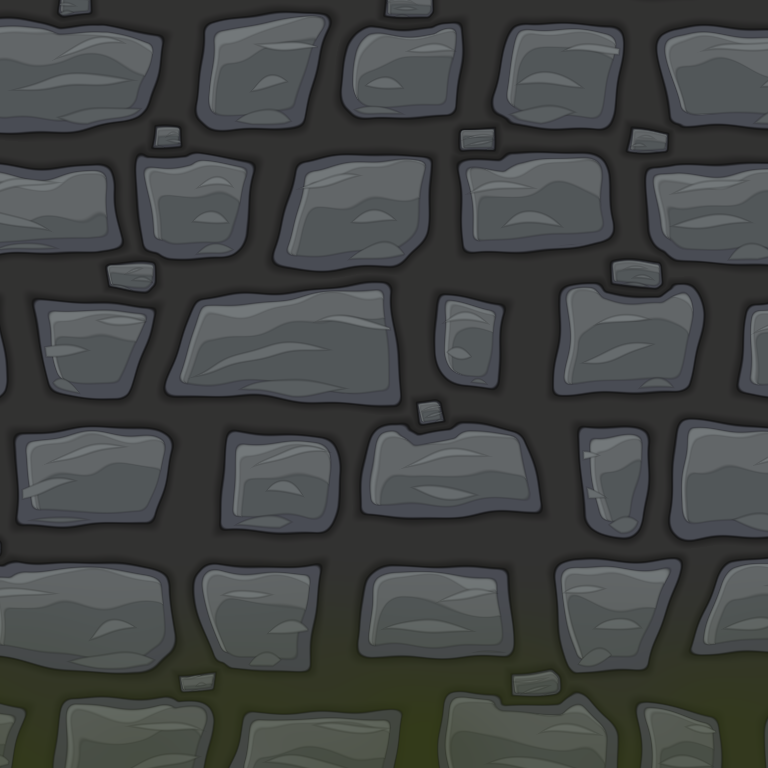
Write a three.js fragment shader that draws this texture.

```glsl
// Cartoon stone wall: staggered rows of chipped blocks with pebbles in dark mortar.
// Each block is a rounded cut polygon, painted in flat inked layers (rim, face,
// lit top, streaks); layered sines bend the rows, and moss tints the foot.
varying vec2 vUv;

const float ROW_H = 0.177;
const float COL_W = 0.235;
const float GAP = 0.010;
const float SOFT = 0.0013;

const vec3 MORTAR = vec3(0.197, 0.195, 0.193);
const vec3 SHADOW = vec3(0.135, 0.134, 0.132);
const vec3 RIM = vec3(0.288, 0.297, 0.330);
const vec3 FACE = vec3(0.322, 0.341, 0.350);
const vec3 LIT = vec3(0.385, 0.400, 0.408);
const vec3 GLINT = vec3(0.450, 0.470, 0.478);
const vec3 MOSS = vec3(0.200, 0.230, 0.090);

float hash(vec2 id, float salt) {
  return fract(sin(dot(vec3(id, salt), vec3(127.1, 311.7, 74.7))) * 43758.5);
}

float smoothMax(float a, float b, float k) {
  float m = max(k - abs(a - b), 0.0) / k;
  return max(a, b) + m * m * k * 0.25;
}

// Layered sines, roughly -1 to 1
float ripple(vec2 p, float seed) {
  return 0.5 * sin(p.x * 23.0 + p.y * 11.0 + seed)
       + 0.3 * sin(p.x * 41.0 - p.y * 37.0 + seed * 2.3)
       + 0.2 * sin(p.x * 71.0 + p.y * 59.0 + seed * 3.7);
}

// Box of half size h, trimmed by eight randomly tilted planes
float stoneShape(vec2 p, vec2 h, vec2 id) {
  float bevel = h.y * 0.14;
  float d = smoothMax(abs(p.x) - h.x, abs(p.y) - h.y, bevel);
  for (int k = 0; k < 8; k++) {
    float s = float(k);
    float a = s * 0.7854 + 0.3 * (hash(id, s) - 0.5);
    vec2 n = vec2(cos(a), sin(a));
    float cut = h.y * mix(0.06, 0.46, hash(id, s + 10.0));
    d = smoothMax(d, dot(n, p) - dot(abs(n), h) + cut, bevel);
  }
  return d;
}

// Slanted joint number i of a row, v = height in the row from -0.5 to 0.5
float joint(float i, float row, float v) {
  vec2 id = vec2(i, row);
  return i + 0.5 * (hash(id, 31.0) - 0.5) + 0.32 * (hash(id, 32.0) - 0.5) * v;
}

float columnOf(float x, float row) {
  return x / COL_W + 3.0 * hash(vec2(row, 5.0), 33.0);
}

// Flat colour inside d < 0 with a thin darker line along its edge
vec3 layer(vec3 base, vec3 paint, float d, float ink) {
  vec3 c = mix(base, paint, 1.0 - smoothstep(-SOFT, SOFT, d));
  return c * (1.0 - ink * (1.0 - smoothstep(0.0, 0.0026, abs(d))));
}

// Tapered, bent stroke of half length len and half thickness t
float streak(vec2 q, float len, float t, float bend) {
  float u = q.x / len;
  return abs(q.y + bend * u * u) - t * (1.0 - u * u);
}

vec3 paintStone(vec3 base, vec2 p, vec2 h, vec2 id, float d) {
  float u = h.y;
  float seed = 6.28 * hash(id, 40.0);
  float wave = ripple(p, seed);
  float rim = u * (0.18 - 0.07 * p.y / u + 0.06 * wave);
  float face = d + rim;
  vec3 c = layer(base, RIM, d, 0.5);
  c = layer(c, FACE, face, 0.14);

  // Lit top and left side, then a brighter edge
  float depth = u * (0.36 + 0.28 * hash(id, 41.0) + 0.14 * wave);
  float lit = stoneShape(p + vec2(-0.12 * u, depth), h, id) + rim;
  c = layer(c, LIT, max(face, -lit), 0.10);
  float edge = stoneShape(p + vec2(-0.06 * u, u * (0.09 + 0.10 * wave)), h, id) + rim;
  c = layer(c, GLINT, max(face, -edge), 0.08);

  // Streaks from the upper face down to a chip on the lower rim
  for (int k = 0; k < 3; k++) {
    float s = float(k);
    vec2 at = h * vec2(1.1 * (hash(id, s + 50.0) - 0.5), 0.42 - 0.58 * s);
    vec2 q = p - at;
    q.y -= q.x * 0.4 * (hash(id, s + 60.0) - 0.35);
    float len = h.x * mix(0.22, 0.55, hash(id, s + 70.0));
    float mark = streak(q, len, u * (0.06 + 0.035 * s), u * 0.12 * hash(id, s + 80.0));
    c = layer(c, mix(GLINT, FACE, 0.4 * s), max(mark, d + 0.08 * u), 0.16);
  }
  return c;
}

void main() {
  vec2 uv = vUv + 0.006 * vec2(ripple(vUv.yx, 1.0), ripple(vUv, 4.0));
  float level = uv.y / ROW_H + 0.38;

  // Block that owns this point
  float row = floor(level);
  float v = level - row - 0.5;
  float x = columnOf(uv.x, row);
  float i = floor(x + 0.5);
  if (x < joint(i, row, v)) i -= 1.0;
  float left = joint(i, row, v);
  float right = joint(i + 1.0, row, v);
  vec2 id = vec2(i, row);
  vec2 p = vec2((x - 0.5 * (left + right)) * COL_W, v * ROW_H);
  vec2 h = vec2(0.5 * (right - left) * COL_W, 0.5 * ROW_H) - GAP;
  float stone = stoneShape(p, h, id);

  // Nearest pebble, wedged where a joint meets the row below
  float seam = floor(level + 0.5);
  float seamX = columnOf(uv.x, seam);
  float pebble = 1.0;
  vec2 pebbleP = vec2(0.0), pebbleH = vec2(0.02), pebbleId = vec2(0.0);
  for (int k = -1; k <= 1; k++) {
    float j = floor(seamX + 0.5) + float(k);
    vec2 pid = vec2(j, seam + 90.0);
    vec2 q = vec2((seamX - joint(j, seam, -0.5)) * COL_W, (level - seam) * ROW_H);
    vec2 size = vec2(mix(0.019, 0.042, hash(pid, 1.5)), mix(0.014, 0.021, hash(pid, 2.5)));
    float d = stoneShape(q, size, pid);
    if (hash(pid, 3.5) < 0.42 && d < pebble) {
      pebble = d; pebbleP = q; pebbleH = size; pebbleId = pid;
    }
  }
  stone = smoothMax(stone, 0.012 - pebble, 0.012);

  // Mortar with contact shadow, blocks, pebbles
  float nearest = min(stone, pebble);
  vec3 color = mix(SHADOW, MORTAR, smoothstep(0.0, 0.013, nearest));
  color = paintStone(color, p, h, id, stone);
  color = paintStone(color, pebbleP, pebbleH, pebbleId, pebble);

  // Moss: strong in the mortar, a thin veil on the stones
  float patches = 0.5 + 0.5 * ripple(vUv * 0.45, 2.0);
  float moss = (1.0 - smoothstep(0.0, 0.30, vUv.y)) * (0.65 + 0.5 * patches);
  float strength = mix(0.36, 0.85, smoothstep(-SOFT, SOFT, nearest));
  color = mix(color, MOSS, clamp(moss * strength, 0.0, 0.9));
  gl_FragColor = vec4(color, 1.0);
}
```
